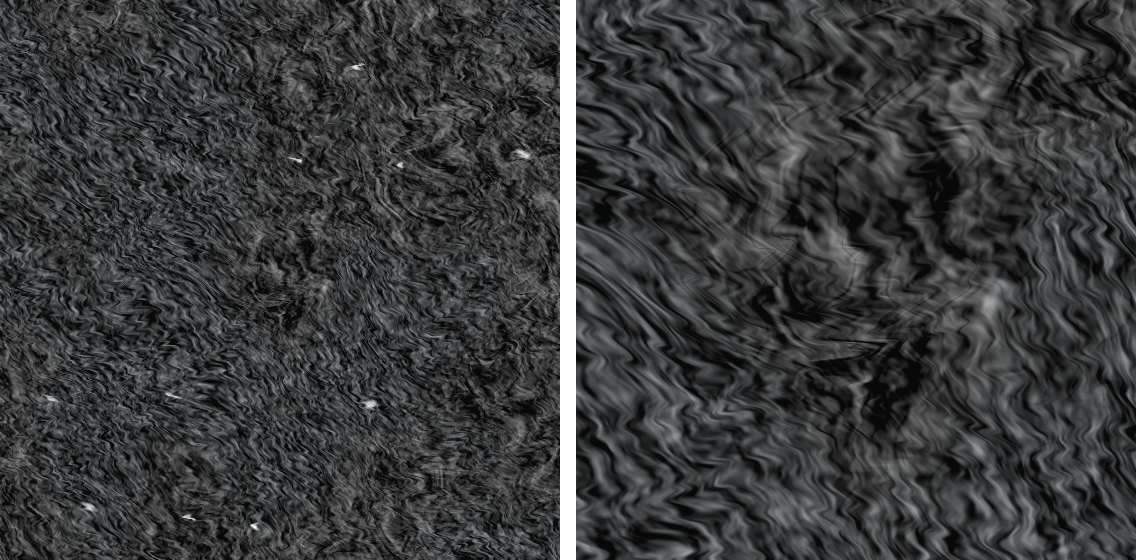
Left: the whole. Right: its middle third, enlarged.
Give the GLSL for this texture, as a Shadertoy shader.

```glsl
float hash(vec2 p) {
    return fract(sin(dot(p, vec2(127.1, 311.7))) * 43758.55);
}

// Signed value noise, -0.5 to 0.5
float noise(vec2 p) {
    vec2 cell = floor(p);
    vec2 f = fract(p);
    f = f * f * (3.0 - 2.0 * f);
    float low = mix(hash(cell), hash(cell + vec2(1, 0)), f.x);
    float high = mix(hash(cell + vec2(0, 1)), hash(cell + vec2(1, 1)), f.x);
    return mix(low, high, f.y) - 0.5;
}

float fbm(vec2 p, int octaves) {
    float sum = 0.0;
    float amplitude = 1.0;
    for (int i = 0; i < octaves; i++) {
        sum += amplitude * noise(p);
        p = mat2(1.6, 1.2, -1.2, 1.6) * p + 17.3;
        amplitude *= 0.5;
    }
    return sum;
}

vec2 noise2(vec2 p) {
    return vec2(noise(p), noise(p + vec2(43.7, 91.3)));
}

// Folds space: broad swirls, small curls, then sideways zigzag
vec2 foldSpace(vec2 p, float curl, float zigzag) {
    p += 0.05 * noise2(p * 7.0);
    p += curl * noise2(p * 22.0 + 5.0);
    p.x += zigzag * noise(p * vec2(22.0, 64.0));
    p.x += 0.011 * noise(p * vec2(50.0, 170.0) + 8.0);
    return p;
}

// Streaks that lean by shear, stretched along their length
float streaks(vec2 p, float lean, vec2 frequency) {
    vec2 q = vec2(p.x + lean * p.y, p.y - 0.3 * p.x) * frequency;
    return noise(q) + 0.6 * noise(q * 1.9 + 31.0);
}

// Thin line along the zero level of a field
float contour(float field, float width) {
    return 1.0 - smoothstep(0.0, width, abs(field));
}

// Sparse ragged flecks, one at most per cell
float flecks(vec2 p, float cells, float chance) {
    p.x += 0.022 * noise(p * vec2(30.0, 210.0));
    vec2 cell = floor(p * cells);
    vec2 center = 0.2 + 0.6 * vec2(hash(cell + 3.1), hash(cell + 7.7));
    vec2 d = (fract(p * cells) - center) / cells;
    d.y += 0.4 * d.x;
    float size = mix(0.010, 0.016, hash(cell + 11.9));
    float body = 1.0 - smoothstep(0.3, 1.1, length(d / vec2(size, 0.6 * size)));
    return body * step(hash(cell + 19.3), chance);
}

void mainImage(out vec4 fragColor, in vec2 fragCoord) {
    vec2 uv = fragCoord / iResolution.y;

    // Patches of wavy strands among patches of fine slanted grain
    float patches = fbm(uv * 6.0 + 2.0, 3) + 0.3 * (uv.x - 0.5);
    float waviness = smoothstep(-0.35, 0.35, patches);
    vec2 wavy = foldSpace(uv, 0.034, 0.028);
    vec2 slanted = foldSpace(uv + 5.0, 0.014, 0.014);

    // Layers
    float strands = streaks(wavy, 0.35, vec2(120.0, 42.0));
    float fibers = streaks(slanted, 0.9, vec2(150.0, 48.0));
    float grain = streaks(slanted + 3.0, 0.7, vec2(230.0, 110.0));
    float lumps = fbm(uv * 22.0 + 0.5 * wavy, 2);
    float creases = contour(noise(wavy * vec2(80.0, 34.0) + 60.0), 0.09);

    // Tone
    float tone = 0.232;
    tone += 0.38 * waviness * strands;
    tone += 0.32 * (1.0 - waviness) * fibers;
    tone += mix(0.30, 0.22, waviness) * grain;
    tone += 0.05 * lumps;
    tone -= mix(0.03, 0.10, waviness) * creases;
    tone += 0.12 * smoothstep(0.4, 0.65, lumps);
    tone = clamp(tone, 0.03, 0.65);
    tone = mix(tone, 0.80 + 0.3 * grain, flecks(uv, 5.0, 0.26));

    // Tint
    vec3 coolGrey = vec3(0.97, 1.0, 1.03);
    vec3 neutralGrey = vec3(1.0, 1.0, 0.995);
    fragColor = vec4(tone * mix(coolGrey, neutralGrey, waviness), 1.0);
}
```
